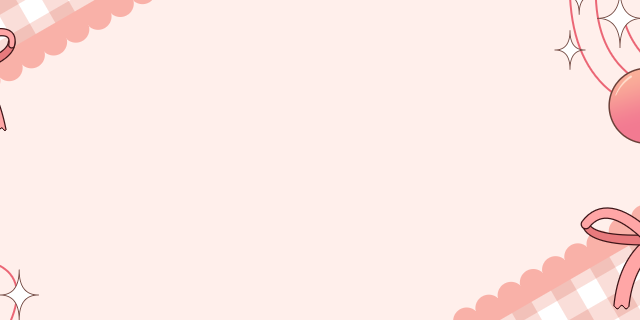
Give the GLSL for this background, as a Shadertoy shader.

```glsl
// Pale blush card with scalloped gingham corners, ribbon bows, sparkles and a hanging bauble.
// Every shape is a signed distance in drawing units, painted back to front;
// strings, ribbons and sparkle edges all share one tapered quadratic curve.

const vec2 CANVAS = vec2(768.0, 384.0);      // drawing units across the canvas

const vec3 BLUSH = vec3(1.0, 0.938, 0.922);
const vec3 SCALLOP = vec3(0.975, 0.695, 0.660);
const vec3 CHECK_LIGHT = vec3(0.98, 0.87, 0.85);
const vec3 CHECK_DARK = vec3(0.95, 0.755, 0.725);
const vec3 STRING = vec3(0.92, 0.40, 0.46);
const vec3 RIBBON = vec3(1.0, 0.65, 0.65);
const vec3 RIBBON_SHADE = vec3(0.91, 0.48, 0.49);
const vec3 INK = vec3(0.24, 0.08, 0.09);
const vec3 BROWN = vec3(0.42, 0.25, 0.22);
const vec3 BAUBLE_TOP = vec3(0.98, 0.69, 0.60);
const vec3 BAUBLE_LOW = vec3(0.95, 0.48, 0.57);

const vec2 ALONG = vec2(0.866, 0.5);         // direction of both bands
const float SCALLOP_STEP = 30.8;
const float SCALLOP_RADIUS = 16.2;
const float CHECK_SIZE = 27.0;
const float CHECK_START = 19.0;              // depth where the gingham begins
const float CHECK_ROW = 47.0;                // depth of the white row
const float STRING_WIDTH = 1.2;
const float OUTLINE = 1.5;
const int CURVE_STEPS = 16;

float pixelSize;

void paint(inout vec3 col, vec3 colour, float d) {
    col = mix(col, colour, clamp(0.5 - d / pixelSize, 0.0, 1.0));
}

void paintOutlined(inout vec3 col, vec3 colour, vec3 line, float width, float d) {
    paint(col, colour, d);
    paint(col, line, abs(d) - 0.5 * width);
}

// Distance to a quadratic curve whose half width runs from w0 to w1
float curve(vec2 p, vec2 a, vec2 b, vec2 c, float w0, float w1) {
    float best = 1e4;
    vec2 start = a;
    for (int i = 1; i <= CURVE_STEPS; i++) {
        float t = float(i) / float(CURVE_STEPS);
        vec2 end = mix(mix(a, b, t), mix(b, c, t), t);
        vec2 e = end - start, r = p - start;
        float h = clamp(dot(r, e) / dot(e, e), 0.0, 1.0);
        float w = mix(w0, w1, t + (h - 1.0) / float(CURVE_STEPS));
        best = min(best, length(r - e * h) - w);
        start = end;
    }
    return best;
}

// Coverage of coloured stripes, with a white stripe centred on zero
float stripes(float x) {
    float period = 2.0 * CHECK_SIZE;
    float d = abs(x - period * round(x / period)) - 0.5 * CHECK_SIZE;
    return clamp(0.5 + d / pixelSize, 0.0, 1.0);
}

// Scalloped gingham band; side is +1 when the band lies above its edge
void paintBand(inout vec3 col, vec2 p, vec2 anchor, float side, float phase) {
    p -= anchor;
    float x = dot(p, ALONG);
    float depth = side * dot(p, vec2(-ALONG.y, ALONG.x));
    float bump = x - SCALLOP_STEP * round(x / SCALLOP_STEP);
    paint(col, SCALLOP, min(length(vec2(bump, depth)) - SCALLOP_RADIUS, -depth));

    float tint = stripes(x - phase) + stripes(depth - CHECK_ROW);
    vec3 check = mix(vec3(1.0), CHECK_LIGHT, min(tint, 1.0));
    check = mix(check, CHECK_DARK, max(tint - 1.0, 0.0));
    paint(col, check, CHECK_START - depth);
}

// Four-pointed star: each quadrant is bounded by one parabola
void paintSparkle(inout vec3 col, vec2 p, vec2 centre, vec2 size) {
    p = abs(p - centre);
    float d = curve(p, vec2(size.x, 0.0), vec2(0.0), vec2(0.0, size.y), 0.0, 0.0);
    vec2 root = sqrt(p / size);
    d *= sign(root.x + root.y - 1.0);
    paintOutlined(col, vec3(1.0), BROWN, 1.0, d);
}

void paintString(inout vec3 col, vec2 p, vec2 a, vec2 b, vec2 c) {
    paint(col, STRING, curve(p, a, b, c, STRING_WIDTH, STRING_WIDTH));
}

void paintRibbon(inout vec3 col, vec3 colour, float d) {
    paintOutlined(col, colour, INK, OUTLINE, d);
}

// Bauble with a vertical gradient, rim light and brown outline
void paintBauble(inout vec3 col, vec2 p, vec2 centre, float radius) {
    vec2 q = p - centre;
    float height = smoothstep(-0.7, 0.9, (q.y - 0.3 * q.x) / radius - 0.2);
    paintOutlined(col, mix(BAUBLE_LOW, BAUBLE_TOP, height), BROWN, 1.8, length(q) - radius);
    float shine = curve(q, vec2(-37.0, 13.0), vec2(-31.0, 27.0), vec2(-19.0, 35.0), 0.5, 1.3);
    paint(col, vec3(1.0, 0.86, 0.79), shine);
}

void mainImage(out vec4 fragColor, in vec2 fragCoord) {
    vec2 p = fragCoord / iResolution.xy * CANVAS;
    pixelSize = CANVAS.y / iResolution.y;
    vec3 col = BLUSH;

    paintBand(col, p, vec2(91.0, 349.0), 1.0, 23.0);
    paintBand(col, p, vec2(640.0, 45.0), -1.0, 0.0);

    // Strings and bauble
    paintString(col, p, vec2(684.0, 388.0), vec2(688.0, 308.0), vec2(736.0, 272.0));
    paintString(col, p, vec2(715.0, 388.0), vec2(717.0, 325.0), vec2(756.0, 294.0));
    paintString(col, p, vec2(746.0, 372.0), vec2(752.0, 340.0), vec2(772.0, 318.0));
    paintString(col, p, vec2(-2.0, 66.0), vec2(34.0, 48.0), vec2(12.0, -3.0));
    paintBauble(col, p, vec2(776.0, 257.0), 45.0);

    // Sparkles
    paintSparkle(col, p, vec2(684.0, 324.0), vec2(18.0, 23.0));
    paintSparkle(col, p, vec2(744.0, 362.0), vec2(27.0, 35.0));
    paintSparkle(col, p, vec2(695.0, 389.0), vec2(16.0, 22.0));
    paintSparkle(col, p, vec2(23.0, 30.0), vec2(23.0, 30.0));

    // Right bow: tail with a wavy hem, then the loop
    float hem = 15.5 + 2.0 * sin(0.6 * p.x) - p.y;
    float tail = curve(p, vec2(778.0, 88.0), vec2(748.0, 62.0), vec2(745.0, 8.0), 9.0, 9.0);
    paintRibbon(col, RIBBON, max(tail, hem));
    paintRibbon(col, RIBBON_SHADE, curve(p, vec2(703.0, 114.0), vec2(710.0, 95.0), vec2(776.0, 96.0), 4.0, 6.0));
    paintRibbon(col, RIBBON, curve(p, vec2(776.0, 102.0), vec2(728.0, 147.0), vec2(703.0, 115.0), 7.0, 5.5));

    // Left bow: only its outer edge enters the canvas
    hem = 229.0 + 1.5 * sin(0.8 * p.x) - p.y;
    tail = curve(p, vec2(-12.0, 268.0), vec2(-3.0, 248.0), vec2(2.0, 218.0), 7.0, 7.0);
    paintRibbon(col, RIBBON, max(tail, hem));
    paintRibbon(col, RIBBON_SHADE, curve(p, vec2(14.0, 333.0), vec2(13.0, 321.0), vec2(-8.0, 311.0), 4.0, 5.0));
    paintRibbon(col, RIBBON, curve(p, vec2(-10.0, 344.0), vec2(18.0, 350.0), vec2(14.0, 330.0), 4.5, 3.5));

    fragColor = vec4(col, 1.0);
}
```
